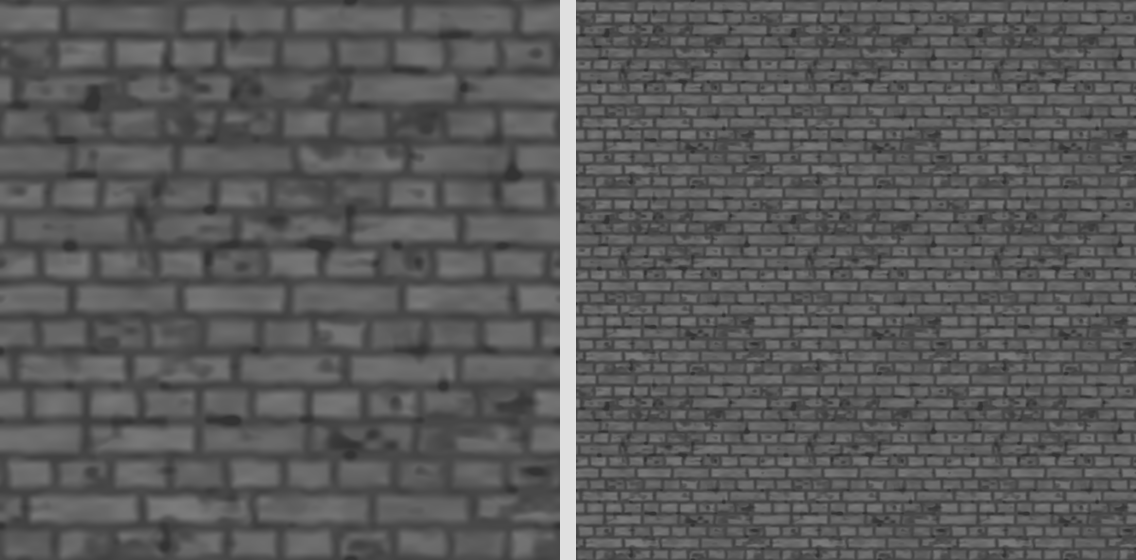
Left, the tile; right, the same tile 3 across and 3 down.
Give the GLSL for this texture, as a three.js fragment shader.

```glsl
// Worn grey brick wall: sixteen courses alternating five long and ten short bricks
varying vec2 vUv;

float hash(vec2 p) {
  return fract(sin(dot(p, vec2(127.1, 311.7))) * 43758.5453);
}

// Value noise that wraps after a whole number of cells
float noise(vec2 uv, vec2 cells, float seed) {
  vec2 p = uv * cells;
  vec2 i = floor(p);
  vec2 f = fract(p);
  f = f * f * (3.0 - 2.0 * f);
  vec2 a = mod(i, cells);
  vec2 b = mod(i + 1.0, cells);
  return mix(mix(hash(a + seed), hash(vec2(b.x, a.y) + seed), f.x),
             mix(hash(vec2(a.x, b.y) + seed), hash(b + seed), f.x), f.y);
}

// Irregular position of the joint to the left of a brick
float jointShift(float brick, float row, float count) {
  return 0.1 * hash(vec2(mod(brick, count), row + 40.0));
}

void main() {
  // Uneven edges
  vec2 wobble = vec2(noise(vUv, vec2(40.0), 3.0), noise(vUv, vec2(36.0, 32.0), 9.0)) - 0.5;
  vec2 uv = vUv + wobble * vec2(0.007, 0.006);

  // Courses, each with its own bond offset
  float y = uv.y * 16.0 + 0.04;
  float row = mod(floor(y), 16.0);
  bool isLong = mod(row, 2.0) > 0.5;
  float count = isLong ? 5.0 : 10.0;
  float longOffset = 0.13 + 0.47 * step(2.0, mod(row, 4.0)) + (row < 4.0 ? 0.14 : 0.0);
  float shortOffset = row < 3.0 ? 1.03 : min(0.52 + 0.055 * (row - 4.0), 0.95);
  float x = uv.x * count - (isLong ? longOffset : shortOffset) + 0.05;

  // Brick between two shifted joints
  float brick = floor(x);
  if (fract(x) < jointShift(brick, row, count)) brick -= 1.0;
  float left = brick + jointShift(brick, row, count);
  float right = brick + 1.0 + jointShift(brick + 1.0, row, count);
  vec2 id = vec2(mod(brick, count), row);

  // Rounded box with a wide soft edge, measured in course heights
  float unit = 16.0 / count;
  vec2 p = vec2(x - 0.5 * (left + right), fract(y) - 0.5) * vec2(unit, 1.0);
  vec2 q = abs(p) - vec2(0.5 * (right - left) * unit, 0.5) + 0.27;
  float d = length(max(q, 0.0)) + min(max(q.x, q.y), 0.0) - 0.13;
  float face = 1.0 - smoothstep(-0.17, 0.15, d);

  // Brick tone with broad mottling and faint horizontal streaks
  float tone = 0.375 + 0.08 * hash(id + 17.0);
  tone += 0.07 * (noise(vUv, vec2(20.0, 24.0), 21.0) - 0.5);
  tone += 0.045 * (noise(vUv, vec2(32.0, 64.0), 33.0) - 0.5);

  // Blurred worn patches on some bricks
  float worn = smoothstep(0.45, 0.9, hash(id + 71.0));
  float chips = 0.8 * noise(vUv, vec2(30.0, 44.0), 55.0) + 0.2 * noise(vUv, vec2(50.0, 64.0), 63.0);
  tone -= 0.15 * worn * smoothstep(0.35, 0.85, chips);

  // Mortar, then soft dark hollows across both
  float mortar = 0.275 + 0.05 * (noise(vUv, vec2(32.0), 81.0) - 0.5);
  float grey = mix(mortar, tone, face);
  float hollow = 0.8 * noise(vUv, vec2(24.0, 32.0), 92.0) + 0.2 * noise(vUv, vec2(48.0), 99.0);
  grey -= 0.12 * smoothstep(0.68, 0.98, hollow);

  gl_FragColor = vec4(vec3(max(grey, 0.2)), 1.0);
}
```
